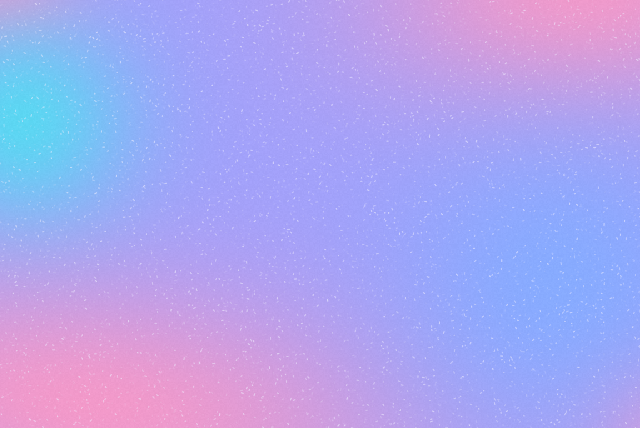
A Shadertoy shader for this background:

```glsl
const vec3 LAVENDER = vec3(0.63, 0.63, 0.985);
const vec3 PINK     = vec3(0.95, 0.60, 0.79);
const vec3 BLUE     = vec3(0.53, 0.67, 1.00);
const vec3 CYAN     = vec3(0.36, 0.84, 0.95);
const vec3 SPECK    = vec3(0.94, 0.93, 1.00);

const float SPECK_ROWS    = 110.0;  // speck cells per canvas height
const float SPECK_CHANCE  = 0.32;   // share of cells that hold a speck
const float SPECK_RADIUS  = 0.15;   // in cells
const float SPECK_LENGTH  = 0.22;   // longest half length, in cells
const float SPECK_OPACITY = 0.60;
const float GRAIN_ROWS    = 342.0;
const float GRAIN_AMOUNT  = 0.018;

vec3 hash3(vec2 p) {
    vec3 q = fract(p.xyx * vec3(0.1031, 0.1030, 0.0973));
    q += dot(q, q.yxz + 33.33);
    return fract((q.xxy + q.yzz) * q.zyx);
}

// Soft elliptical glow, 1 at its centre
float glow(vec2 p, vec2 centre, vec2 radius, float angle) {
    float c = cos(angle), s = sin(angle);
    vec2 d = p - centre;
    d = vec2(c * d.x + s * d.y, c * d.y - s * d.x) / radius;
    return exp(-dot(d, d));
}

float segmentDistance(vec2 p, vec2 halfAxis) {
    float t = dot(p, halfAxis) / max(dot(halfAxis, halfAxis), 1e-5);
    return length(p - halfAxis * clamp(t, -1.0, 1.0));
}

// Scattered short flecks, each free to cross into neighbouring cells
float specks(vec2 p, float pixel) {
    vec2 cell = floor(p);
    float cover = 0.0;
    for (int y = -1; y <= 1; y++) {
        for (int x = -1; x <= 1; x++) {
            vec2 id = cell + vec2(x, y);
            vec3 place = hash3(id + 17.0);
            vec3 look = hash3(id + 311.0);
            float angle = 6.2832 * look.x;
            vec2 axis = vec2(cos(angle), sin(angle)) * SPECK_LENGTH * look.y;
            float d = segmentDistance(p - id - place.xy, axis);
            float shape = 1.0 - smoothstep(-0.5 * pixel, 0.5 * pixel, d - SPECK_RADIUS);
            float strength = mix(0.15, 1.0, look.z * look.z);
            cover = max(cover, shape * strength * step(place.z, SPECK_CHANCE));
        }
    }
    return cover;
}

vec3 background(vec2 p) {
    vec3 color = LAVENDER;

    // Pink in the corners
    color = mix(color, PINK, glow(p, vec2(1.37, 1.02), vec2(0.52, 0.29), 0.0));
    color = mix(color, PINK, glow(p, vec2(0.21, 0.05), vec2(0.78, 0.30), -0.12));
    color = mix(color, PINK, 0.70 * glow(p, vec2(0.0, 1.02), vec2(0.18, 0.14), 0.0));

    // Blue at the right, with a blush below it
    color = mix(color, BLUE, glow(p, vec2(1.31, 0.34), vec2(0.37, 0.35), 0.0));
    color = mix(color, PINK, 0.50 * glow(p, vec2(1.56, -0.05), vec2(0.18), 0.0));

    // Cyan at the left edge
    return mix(color, CYAN, glow(p, vec2(0.05, 0.717), vec2(0.25, 0.23), 0.0));
}

void mainImage(out vec4 fragColor, in vec2 fragCoord) {
    vec2 p = fragCoord / iResolution.y;
    vec3 color = background(p);

    // Fine grain and bright flecks
    color += GRAIN_AMOUNT * (hash3(floor(p * GRAIN_ROWS)).x - 0.5);
    float cover = specks(p * SPECK_ROWS, SPECK_ROWS / iResolution.y);
    color = mix(color, SPECK, SPECK_OPACITY * cover);

    fragColor = vec4(clamp(color, 0.0, 1.0), 1.0);
}
```
